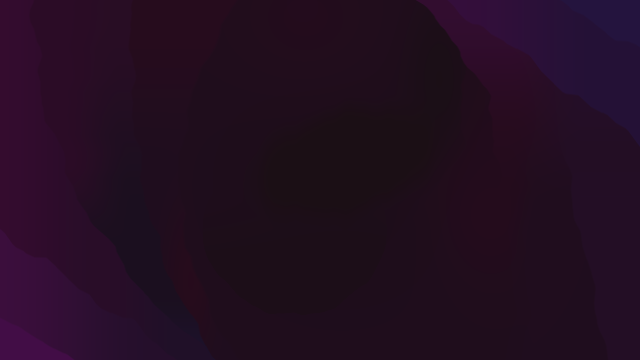
This background is drawn by a Shadertoy shader. Its source:

```glsl
// Angular ripple from layered triangle waves, about -1 to 1
float ripple(float t, float seed) {
    float sum = 0.0, gain = 1.0;
    for (int i = 0; i < 3; i++) {
        sum += gain * (4.0 * abs(fract(t + seed) - 0.5) - 1.0);
        t = t * 1.9 + 0.37;
        seed *= 1.7;
        gain *= 0.5;
    }
    return sum / 1.75;
}

// Smooth coverage: 1 where the signed distance is positive
float cover(float d) {
    float soft = 1.2 / iResolution.y;
    return smoothstep(-soft, soft, d);
}

// Soft round glow around a centre
float glow(vec2 p, vec2 centre, vec2 size) {
    vec2 q = (p - centre) / size;
    return exp(-dot(q, q));
}

void mainImage(out vec4 fragColor, in vec2 fragCoord) {
    vec2 p = fragCoord / iResolution.xy * vec2(16.0 / 9.0, 1.0);
    float drop = 1.0 - p.y;

    // Dark core with faint wine-coloured light
    vec3 color = mix(vec3(0.122, 0.052, 0.112), vec3(0.112, 0.053, 0.100), glow(p, vec2(0.95, 0.5), vec2(0.35)));
    color = mix(color, vec3(0.138, 0.048, 0.112), 0.9 * glow(p, vec2(0.85, 0.95), vec2(0.25, 0.22)));
    color = mix(color, vec3(0.148, 0.044, 0.112), 0.9 * glow(p, vec2(1.36, 0.46), vec2(0.15, 0.24)));
    color = mix(color, vec3(0.104, 0.058, 0.088), glow(p, vec2(1.22, 0.78), vec2(0.09, 0.22)));

    // Overlapping facets in the middle
    vec2 q = p - vec2(0.96, 0.55);
    q = vec2(q.x + 0.45 * q.y, q.y - 0.35 * q.x);
    float facet = 1.0 - length(q / vec2(0.28, 0.15)) + 0.1 * ripple(p.x * 5.0, 0.2);
    color = mix(color, vec3(0.104, 0.060, 0.076), 0.8 * smoothstep(-0.25, 0.3, facet));
    float bowl = 1.0 - length((p - vec2(0.82, 0.36)) / vec2(0.25, 0.235));
    bowl += 0.04 * ripple(p.x * 6.0, 0.6);
    color = mix(color, vec3(0.106, 0.054, 0.088), 0.7 * cover(bowl) * smoothstep(0.5, 0.25, p.y));

    // Inner right facet
    float edge = 1.285 - 1.1 * pow(max(0.6 - p.y, 0.0), 1.3) + 0.014 * ripple(p.y * 4.5, 0.35);
    float span = smoothstep(0.35, 0.55, p.y) * smoothstep(0.95, 0.8, p.y);
    color = mix(color, vec3(0.132, 0.048, 0.108), 0.6 * span * cover(p.x - edge));

    // Inner left fold
    edge = 0.5 + 0.65 * pow(p.y - 0.5, 2.0) + 0.013 * ripple(p.y * 4.5, 0.1);
    vec3 tint = mix(vec3(0.120, 0.052, 0.118), vec3(0.150, 0.047, 0.115), smoothstep(0.5, 0.95, p.y));
    tint = mix(tint, vec3(0.150, 0.045, 0.108), glow(p, vec2(0.53, 0.22), vec2(0.07, 0.22)));
    color = mix(color, tint, smoothstep(-0.006, 0.006, edge - p.x));

    // Left folds, each one lying over the last
    edge = 0.365 + 0.24 * pow(drop, 3.0) + 0.014 * ripple(p.y * 4.5, 0.45);
    tint = mix(vec3(0.105, 0.060, 0.120), vec3(0.158, 0.050, 0.142), smoothstep(0.38, 0.95, p.y));
    tint = mix(tint, vec3(0.168, 0.047, 0.148), smoothstep(0.03, 0.2, edge - p.x) * smoothstep(0.3, 0.55, p.y));
    tint = mix(tint, vec3(0.112, 0.068, 0.170), smoothstep(0.2, 0.0, p.y));
    color = mix(color, tint, cover(edge - p.x));

    edge = 0.095 + 0.5 * pow(drop, 2.3) + 0.02 * ripple(p.y * 3.8, 0.8);
    tint = mix(vec3(0.160, 0.050, 0.158), vec3(0.203, 0.046, 0.182), smoothstep(0.27, 0.0, p.x));
    tint = mix(tint, vec3(0.125, 0.062, 0.155), smoothstep(0.28, 0.5, p.x));
    color = mix(color, tint, cover(edge - p.x));

    edge = 0.36 - 0.72 * p.x + 0.024 * ripple(p.x * 4.5, 0.3);
    tint = mix(vec3(0.230, 0.055, 0.235), vec3(0.145, 0.060, 0.170), smoothstep(0.0, 0.42, p.x));
    color = mix(color, tint, cover(edge - p.y));

    edge = 0.12 - 0.58 * p.x + 0.004 * ripple(p.x * 8.0, 0.5);
    color = mix(color, vec3(0.258, 0.052, 0.275), cover(edge - p.y));

    // Lower right folds
    edge = 1.45 + 0.02 * ripple(p.y * 3.0, 0.55);
    color = mix(color, vec3(0.124, 0.052, 0.120), 0.7 * smoothstep(-0.04, 0.04, p.x - edge));
    edge = 1.69 - 0.22 * p.y + 0.014 * ripple(p.y * 3.5, 0.15);
    tint = mix(vec3(0.138, 0.055, 0.146), vec3(0.134, 0.058, 0.148), p.y);
    color = mix(color, tint, cover(p.x - edge) * smoothstep(0.68, 0.45, p.y));

    // Upper right fold, fading downwards
    edge = 1.38 - 0.23 * pow(max(p.y - 0.55, 0.0) / 0.45, 2.2) + 0.02 * ripple(p.y * 4.5, 0.7);
    tint = mix(vec3(0.155, 0.046, 0.120), vec3(0.195, 0.050, 0.185), smoothstep(0.62, 0.98, p.y));
    tint = mix(tint, vec3(0.142, 0.056, 0.152), smoothstep(1.42, 1.62, p.x));
    color = mix(color, tint, cover(p.x - edge) * smoothstep(0.42, 0.72, p.y));

    // Violet and blue corner
    edge = 1.03 - 0.74 * (p.x - 1.2) + 0.024 * ripple(p.x * 4.0, 0.25);
    tint = mix(vec3(0.205, 0.055, 0.230), vec3(0.140, 0.068, 0.212), smoothstep(1.25, 1.68, p.x));
    color = mix(color, tint, cover(p.y - edge));

    edge = 1.0 - 0.58 * (p.x - 1.54) + 0.018 * ripple(p.x * 4.5, 0.9);
    color = mix(color, vec3(0.142, 0.078, 0.245), cover(p.y - edge));

    fragColor = vec4(color, 1.0);
}
```
